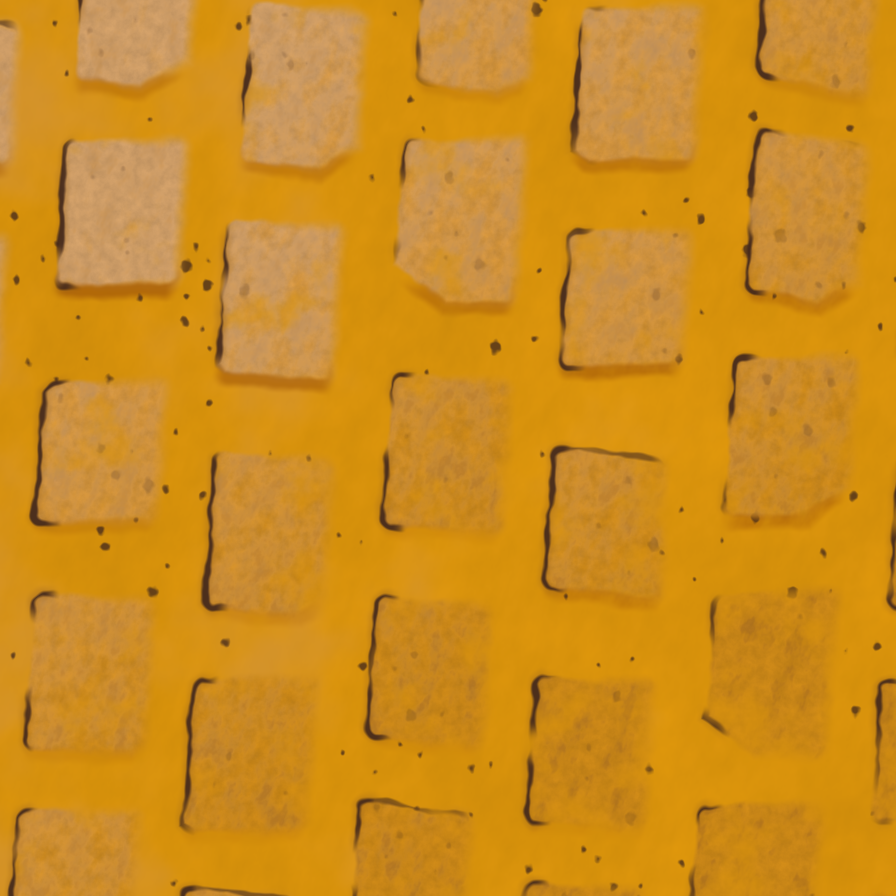
A three.js fragment shader for this texture:

```glsl
// Weathered block wall under thick yellow paint: slanted columns of staggered
// stones, each a jittered, chamfered box with broken dark cracks on its left,
// soft shadow below, streaky gradient-noise mottling and scattered pits.
varying vec2 vUv;

const vec2 PITCH = vec2(0.191, 0.247);       // column and row spacing
const vec2 ORIGIN = vec2(0.052, 0.124);      // first column, first row from the top
const float STAGGER = 0.093;                 // drop of odd columns
const float SLANT = 0.074;                   // lean of the columns
const vec2 STONE_CENTER = vec2(0.0985, 0.122);
const vec2 STONE_HALF = vec2(0.0685, 0.092);
const float CORNER = 0.010;
const float CRACK_WIDTH = 0.0042;
const float PIT_CELL = 0.030;

const vec3 PAINT = vec3(0.845, 0.572, 0.045);
const vec3 OCHRE = vec3(0.78, 0.52, 0.09);
const vec3 TAN_STONE = vec3(0.81, 0.57, 0.24);
const vec3 PALE_STONE = vec3(0.80, 0.61, 0.40);
const vec3 UMBER = vec3(0.62, 0.40, 0.11);
const vec3 SHADOW = vec3(0.66, 0.37, 0.03);
const vec3 CRACK = vec3(0.25, 0.15, 0.11);

float hash(vec2 p) {
  return fract(sin(dot(p, vec2(127.1, 311.7))) * 43758.55);
}

vec2 gradient(vec2 cell) {
  float a = 6.2832 * hash(cell);
  return vec2(cos(a), sin(a));
}

float noise(vec2 p) {
  vec2 i = floor(p), f = fract(p);
  vec2 w = f * f * f * (f * (f * 6.0 - 15.0) + 10.0);
  vec2 e = vec2(1.0, 0.0);
  float a = dot(gradient(i), f);
  float b = dot(gradient(i + e.xy), f - e.xy);
  float c = dot(gradient(i + e.yx), f - e.yx);
  float d = dot(gradient(i + e.xx), f - e.xx);
  return mix(mix(a, b, w.x), mix(c, d, w.x), w.y);
}

float fbm(vec2 p) {
  float sum = 0.0, amp = 0.6;
  for (int i = 0; i < 4; i++) {
    sum += amp * noise(p);
    p = mat2(1.6, 1.2, -1.2, 1.6) * p + 7.3;
    amp *= 0.55;
  }
  return sum;
}

float roundBox(vec2 p, vec2 halfSize, float r) {
  vec2 q = abs(p) - halfSize + r;
  return length(max(q, 0.0)) + min(max(q.x, q.y), 0.0) - r;
}

// Darkness of small irregular pits, gathered in clusters
float pits(vec2 p) {
  vec2 home = floor(p / PIT_CELL);
  float dark = 0.0;
  for (int y = -1; y <= 1; y++) {
    for (int x = -1; x <= 1; x++) {
      vec2 id = home + vec2(float(x), float(y));
      vec2 at = (id + vec2(hash(id + 3.1), hash(id + 8.7))) * PIT_CELL;
      float chance = 0.13 + 0.45 * noise(at * 5.0 + 20.0);
      float radius = mix(0.0015, 0.0060, pow(hash(id + 5.3), 2.5));
      float d = length((p - at) * vec2(1.0, 0.8)) + 0.003 * noise(p * 150.0);
      float hit = step(hash(id + 1.9), chance);
      dark = max(dark, hit * smoothstep(radius + 0.002, radius - 0.002, d));
    }
  }
  return dark;
}

void main() {
  vec2 p = vUv;
  vec2 warped = p + 0.005 * vec2(noise(p * 22.0), noise(p * 22.0 + 40.0));
  warped += 0.002 * vec2(noise(p * 70.0), noise(p * 70.0 + 9.0));

  // Staggered cells, column by column
  float u = (warped.x + SLANT * (1.0 - warped.y) - ORIGIN.x) / PITCH.x;
  float column = floor(u);
  float v = (1.0 - warped.y - ORIGIN.y - STAGGER * mod(column, 2.0)) / PITCH.y;
  vec2 id = vec2(column, floor(v));
  vec2 local = vec2(fract(u), 1.0 - fract(v)) * PITCH;

  // Stone outline with random size, tilt and a clipped lower corner
  float h1 = hash(id + 0.7), h2 = hash(id + 4.2), h3 = hash(id + 9.5), h4 = hash(id + 13.8);
  vec2 b = local - STONE_CENTER - vec2(0.010, 0.022) * (vec2(h1, h2) - 0.5);
  vec2 size = STONE_HALF - vec2(0.007, 0.016) * vec2(h3, h4);
  b.y += mix(-0.05, 0.19, h3) * b.x;
  float side = h1 < 0.55 ? -1.0 : 1.0;
  float chamfer = dot(b, vec2(0.6 * side, -0.8)) - mix(0.078, 0.135, h4);
  float d = max(roundBox(b, size, CORNER), chamfer);
  float softness = mix(0.003, 0.011, smoothstep(-0.05, 0.06, b.x));
  float stoneMask = smoothstep(softness, -softness, d);

  // Paint: cloudy, with dusty haze toward the left
  float cloud = fbm(p * 5.0 + 3.0);
  float streak = fbm(mat2(0.9, 0.35, -0.35, 0.9) * p * vec2(42.0, 24.0));
  float grain = fbm(p * 75.0 + 15.0);
  vec3 color = PAINT * (1.0 + 0.07 * cloud + 0.04 * streak);
  color = mix(color, TAN_STONE, 0.6 * smoothstep(0.0, 0.5, cloud + 0.20 - 0.6 * p.x));

  // Stone: paler at upper left, stained and mottled at lower right
  float pale = 0.36 + 0.75 * (p.y - 0.5) - 0.6 * (p.x - 0.5) + 0.25 * (h2 - 0.5) + 0.45 * streak;
  vec3 stone = mix(OCHRE, TAN_STONE, smoothstep(0.0, 0.5, pale));
  stone = mix(stone, PALE_STONE, smoothstep(0.4, 0.85, pale));
  float mottle = smoothstep(0.05, 0.5, streak + 0.5 * grain);
  stone = mix(stone, UMBER, mottle * mix(0.65, 0.2, smoothstep(0.1, 0.8, pale)));
  stone *= 1.0 + 0.13 * grain;
  float stain = smoothstep(0.0, 0.45, fbm(p * 13.0 + 31.0) + 0.08 - 0.25 * pale);
  color = mix(color, mix(stone, PAINT, 0.6 * stain), stoneMask);

  // Soft shadow under the stone
  float below = smoothstep(-0.006, 0.001, d) * smoothstep(0.017, 0.006, d);
  below *= smoothstep(-0.65, -0.9, b.y / size.y) * smoothstep(1.1, 0.8, abs(b.x) / size.x);
  color = mix(color, SHADOW, below * mix(0.2, 0.8, h2) * smoothstep(-0.1, 0.8, pale + 0.2));

  // Broken cracks on the left edge and, on some stones, along the top
  float left = smoothstep(-0.55, -0.85, b.x / size.x);
  float top = step(0.68, h3) * smoothstep(0.7, 0.9, b.y / size.y) * smoothstep(1.0, 0.7, b.x / size.x);
  float broken = smoothstep(-0.28, 0.12, noise(p * 15.0 + id) + 0.45 * (h4 - 0.35));
  float width = CRACK_WIDTH * (0.65 + 0.8 * noise(p * 38.0 + 5.0));
  float crack = smoothstep(width + 0.0018, width - 0.0022, abs(d)) * broken;
  color = mix(color, UMBER, 0.4 * left * broken * smoothstep(0.011, 0.0, abs(d)));
  color = mix(color, CRACK, crack * max(0.9 * left, 0.55 * top));

  color = mix(color, CRACK, 0.75 * pits(p) * (1.0 - 0.75 * stoneMask));
  gl_FragColor = vec4(clamp(color, 0.0, 1.0), 1.0);
}
```
